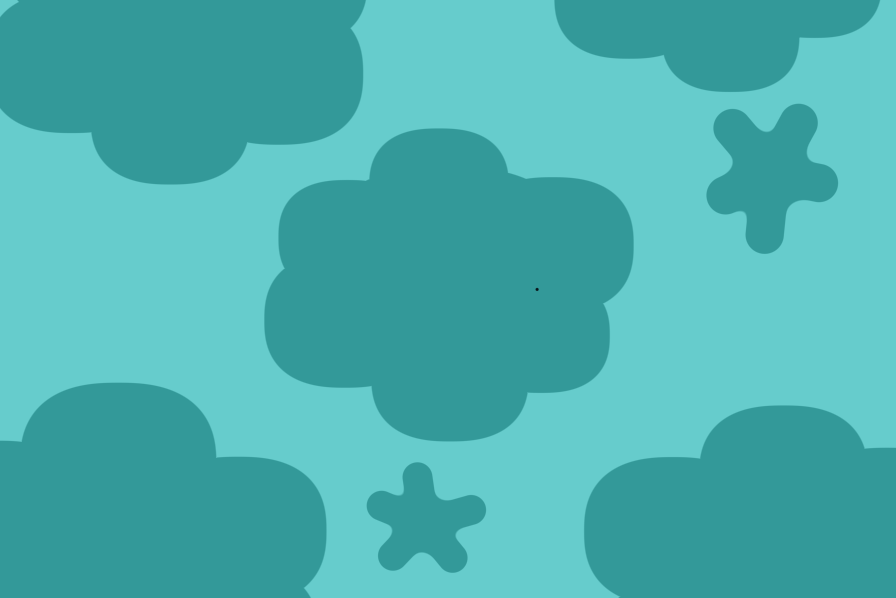
Give the GLSL for this pattern, as a Shadertoy shader.

```glsl
// Draws flat teal clouds and small wobbly stars on a pale aqua ground.
// Each cloud is a ring of rounded lobes around a core; each star is a smooth
// union of five arms. Lengths are in canvas heights from the canvas centre.

const vec3 GROUND_COLOR = vec3(0.40, 0.80, 0.80);
const vec3 SHAPE_COLOR = vec3(0.20, 0.60, 0.60);
const vec3 SPECK_COLOR = vec3(0.03, 0.08, 0.10);

const int CORNER_CLOUDS = 4;
const vec2 CLOUD_CENTER = vec2(0.0, 0.03);
const vec2 CLOUD_SIZE = vec2(0.305, 0.255);    // half width, half height
const vec2 CORNER_SPREAD = vec2(0.505, 0.50);  // middle cloud to corner clouds
const float CORNER_LEAN = 0.055;               // upper pair sits closer together
const float CORNER_TILT = 0.06;                // upper right sits higher
const float CORNER_SCALE = 1.08;
const vec2 SCALE_SLOPE = vec2(0.06, 0.08);     // clouds shrink to the upper right

const int LOBES = 6;
const float LOBE_RING = 0.62;                  // relative to the cloud size
const float LOBE_MIN = 0.37;
const float LOBE_MAX = 0.46;
const float LOBE_SQUARENESS = 2.5;             // 2 is an ellipse
const float CORE_SIZE = 0.75;
const float LOBE_JITTER = 0.32;                // radians

const int STARS = 2;
const vec2 FIRST_STAR = vec2(0.54, 0.21);
const vec2 LAST_STAR = vec2(-0.04, -0.375);
const float FIRST_STAR_SIZE = 0.128;
const float LAST_STAR_SIZE = 0.100;
const int ARMS = 5;
const float ARM_THICKNESS = 0.25;              // relative to the star size
const float ARM_BLEND = 0.20;
const float ARM_JITTER = 0.30;                 // radians

const vec2 SPECK_POSITION = vec2(0.149, 0.016);
const float SPECK_RADIUS = 0.0025;
const float TAU = 6.28319;

float hash(vec2 p) {
    return fract(sin(dot(p, vec2(127.1, 311.7))) * 43758.5);
}

float smoothMin(float a, float b, float k) {
    float h = max(k - abs(a - b), 0.0) / k;
    return min(a, b) - 0.25 * h * h * k;
}

// Approximate distance to a slightly squared ellipse
float lobeDistance(vec2 p, vec2 radii) {
    vec2 q = pow(abs(p / radii), vec2(LOBE_SQUARENESS));
    return (pow(q.x + q.y, 1.0 / LOBE_SQUARENESS) - 1.0) * min(radii.x, radii.y);
}

float capsuleDistance(vec2 p, vec2 tip, float radius) {
    float t = clamp(dot(p, tip) / dot(tip, tip), 0.0, 1.0);
    return length(p - t * tip) - radius;
}

// Hard union of lobes, which leaves sharp notches between them
float cloudDistance(vec2 p, vec2 size, float seed) {
    float d = lobeDistance(p, size * CORE_SIZE);
    for (int i = 0; i < LOBES; i++) {
        vec2 id = vec2(float(i), seed);
        float angle = TAU * (float(i) + 0.5) / float(LOBES)
                    + LOBE_JITTER * (hash(id) - 0.5);
        vec2 offset = LOBE_RING * vec2(cos(angle), sin(angle));
        float radius = mix(LOBE_MIN, LOBE_MAX, hash(id + 17.0));
        d = min(d, lobeDistance(p - offset * size, radius * size));
    }
    return d;
}

// Smooth union of rounded arms of uneven length
float starDistance(vec2 p, float size, float turn, float seed) {
    float d = length(p) - 0.4 * size;
    for (int i = 0; i < ARMS; i++) {
        vec2 id = vec2(float(i), seed);
        float angle = turn + TAU * float(i) / float(ARMS)
                    + ARM_JITTER * (hash(id) - 0.5);
        float reach = size * (mix(0.88, 1.10, hash(id + 5.0)) - ARM_THICKNESS);
        vec2 tip = reach * vec2(cos(angle), sin(angle));
        float arm = capsuleDistance(p, tip, ARM_THICKNESS * size);
        d = smoothMin(d, arm, ARM_BLEND * size);
    }
    return d;
}

void mainImage(out vec4 fragColor, in vec2 fragCoord) {
    vec2 p = (fragCoord - 0.5 * iResolution.xy) / iResolution.y;
    float edge = 0.75 / iResolution.y;

    // Middle cloud, then one cloud towards each corner
    float d = cloudDistance(p - CLOUD_CENTER, CLOUD_SIZE, 3.0);
    for (int i = 0; i < CORNER_CLOUDS; i++) {
        vec2 side = 2.0 * vec2(float(i % 2), float(i / 2)) - 1.0;
        vec2 center = CLOUD_CENTER + side * CORNER_SPREAD;
        center.x -= side.x * side.y * CORNER_LEAN;
        center.y += side.x * max(side.y, 0.0) * CORNER_TILT;
        float scale = CORNER_SCALE - dot(side, SCALE_SLOPE);
        d = min(d, cloudDistance(p - center, CLOUD_SIZE * scale, float(i) + 7.0));
    }

    // Stars in the gaps, pointing down and up in turn
    for (int i = 0; i < STARS; i++) {
        float t = float(i) / float(STARS - 1);
        float size = mix(FIRST_STAR_SIZE, LAST_STAR_SIZE, t);
        float turn = TAU * (0.5 * t - 0.25);
        vec2 center = mix(FIRST_STAR, LAST_STAR, t);
        d = min(d, starDistance(p - center, size, turn, t + 31.0));
    }

    // Flat colours with smooth edges and one tiny dark speck
    vec3 color = mix(SHAPE_COLOR, GROUND_COLOR, smoothstep(-edge, edge, d));
    float speck = length(p - SPECK_POSITION) - SPECK_RADIUS;
    color = mix(SPECK_COLOR, color, smoothstep(-edge, edge, speck));
    fragColor = vec4(color, 1.0);
}
```
